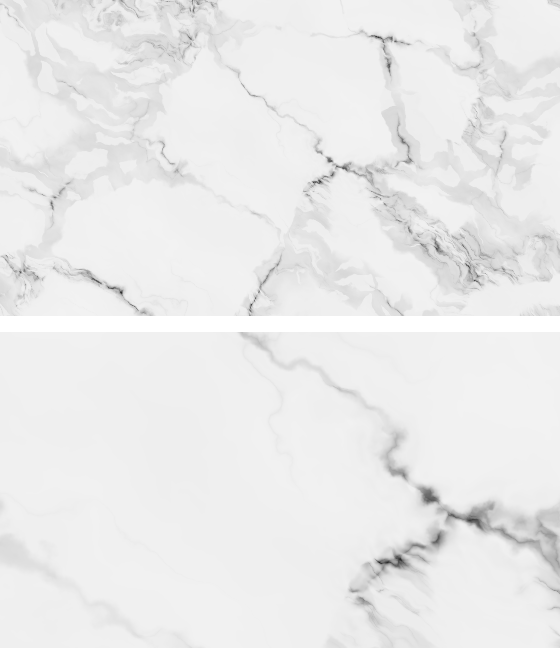
Top: the whole. Bottom: its middle third, enlarged.
A WebGL 1 fragment shader for this texture:

```glsl
precision highp float;
// White brecciated marble: pale islands, grey diagonal veins and thin dark cracks.
uniform vec2 u_resolution;

vec2 hash2(vec2 p) {
  p = vec2(dot(p, vec2(127.1, 311.7)), dot(p, vec2(269.5, 183.3)));
  return fract(sin(p) * 43758.545);
}

vec2 gradient(vec2 cell) {
  float angle = 6.2832 * hash2(cell).x;
  return vec2(cos(angle), sin(angle));
}

float gradientNoise(vec2 p) {
  vec2 i = floor(p), f = fract(p);
  vec2 u = f * f * f * (f * (f * 6.0 - 15.0) + 10.0);
  vec2 e = vec2(1.0, 0.0);
  float low = mix(dot(gradient(i), f), dot(gradient(i + e.xy), f - e.xy), u.x);
  float high = mix(dot(gradient(i + e.yx), f - e.yx), dot(gradient(i + e.xx), f - e.xx), u.x);
  return mix(low, high, u.y);
}

float fbm(vec2 p) {
  float sum = 0.0, amplitude = 1.0;
  for (int i = 0; i < 5; i++) {
    sum += amplitude * gradientNoise(p);
    p = mat2(1.6, 1.2, -1.2, 1.6) * p + 7.3;
    amplitude *= 0.5;
  }
  return sum;
}

// Thin lines where the noise crosses zero
float veins(vec2 p, float sharpness) {
  return pow(1.0 - min(2.0 * abs(fbm(p)), 1.0), sharpness);
}

// Voronoi cells: x = distance to the nearest border, y = random value of the cell
vec2 voronoi(vec2 p) {
  vec2 i = floor(p), f = fract(p);
  vec2 nearest = vec2(0.0), nearestCell = vec2(0.0);
  float best = 8.0;
  for (int y = -1; y <= 1; y++) {
    for (int x = -1; x <= 1; x++) {
      vec2 cell = vec2(float(x), float(y));
      vec2 r = cell + hash2(i + cell) - f;
      if (dot(r, r) < best) {
        best = dot(r, r);
        nearest = r;
        nearestCell = cell;
      }
    }
  }
  float border = 8.0;
  for (int y = -2; y <= 2; y++) {
    for (int x = -2; x <= 2; x++) {
      vec2 cell = nearestCell + vec2(float(x), float(y));
      vec2 r = cell + hash2(i + cell) - f;
      vec2 d = r - nearest;
      if (dot(d, d) > 0.0001) border = min(border, dot(0.5 * (r + nearest), normalize(d)));
    }
  }
  return vec2(border, hash2(i + nearestCell + 31.0).x);
}

void main() {
  vec2 p = gl_FragCoord.xy / u_resolution.y;

  // Warped axes: x follows the veins down to the right, y crosses them
  vec2 warp = vec2(fbm(p * 3.0 + 2.0), fbm(p * 3.0 + 19.0));
  vec2 jag = vec2(fbm(p * 22.0 + 5.0), fbm(p * 22.0 + 37.0));
  vec2 w = p + 0.09 * warp + 0.012 * jag;
  vec2 q = vec2(dot(w, vec2(0.79, -0.61)), dot(w, vec2(0.61, 0.79)));

  vec2 island = voronoi(q * vec2(2.0, 3.2) + 5.0);
  vec2 pebble = voronoi(q * vec2(7.0, 12.0) + 0.3 * warp);

  // Grey filling between the islands, with small white pebbles inside
  float width = 0.03 + 0.30 * smoothstep(-0.35, 0.4, gradientNoise(q * vec2(1.6, 2.4) + 3.0));
  float softness = 0.025 + 0.4 * width * smoothstep(-0.2, 0.4, gradientNoise(p * 4.0));
  float filling = 1.0 - smoothstep(width - softness, width, island.x + 0.02 * warp.x);
  float pebbleEdge = mix(0.03, 0.36, pebble.y);
  float matrix = filling * (1.0 - 0.85 * smoothstep(pebbleEdge, pebbleEdge + 0.06, pebble.x));

  float tone = 0.941 + 0.012 * fbm(q * vec2(3.0, 5.0));
  float grey = 0.885 + 0.06 * fbm(q * vec2(6.0, 15.0) + 11.0);
  tone = mix(tone, grey, matrix);

  // Coarse and fine veins gathered in patches, broken up by streaky grain
  float patches = smoothstep(-0.1, 0.6, fbm(q * vec2(1.8, 3.4) + 9.0));
  float grain = clamp(0.8 + 1.7 * gradientNoise(q * vec2(45.0, 90.0)), 0.0, 1.6);
  tone -= 0.34 * veins(q * vec2(3.5, 9.0) + 23.0, 12.0) * patches * grain * filling;
  tone -= 0.22 * veins(q * vec2(8.0, 20.0) + 51.0, 7.0) * patches * grain * filling;
  tone -= 0.05 * patches * grain * exp(-island.x / 0.06);
  tone -= 0.18 * patches * grain * filling * exp(-pebble.x / 0.03);

  // Broken dark cracks along the island borders
  float broken = smoothstep(-0.1, 0.5, gradientNoise(p * 4.5 + 13.0) + 0.3 * patches);
  tone -= 0.50 * broken * grain * exp(-island.x / 0.011);

  // Faint hairlines crossing the white islands
  float hairline = exp(-abs(fbm(q * vec2(1.5, 2.6) + 41.0)) / 0.012);
  tone -= 0.06 * hairline * smoothstep(-0.1, 0.4, gradientNoise(p * 3.0 + 29.0));

  gl_FragColor = vec4(vec3(clamp(tone, 0.15, 0.955)), 1.0);
}
```
